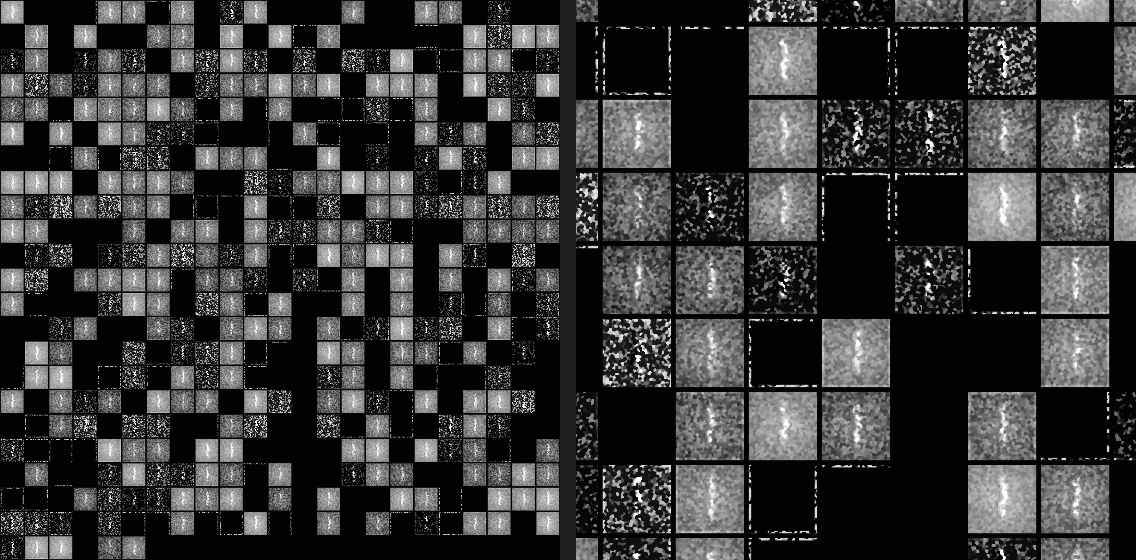
Left, the full canvas; right, a detail of the centre.
Reproduce this pattern procedurally as a Shadertoy shader.

```glsl
// A 23 by 23 sheet of small grey tiles on black: empty, speckled or softly glowing.
// A hash picks each tile's kind and tone; smooth cellular noise gives the grain,
// layered sines bend the upright central streak, and broken rims frame some tiles.

const float GRID = 23.0;         // tiles across and down
const float TILE_COUNT = 512.0;  // the last row stops early
const float GRAINS = 25.0;       // grain cells per tile
const float HALF_TILE = 0.468;
const float RIM_WIDTH = 0.034;
const float EMPTY_SHARE = 0.41;
const float SPECKLED_SHARE = 0.20;

float hash(vec2 p, float seed) {
    vec3 q = fract(vec3(p.xyx + seed * 17.31) * vec3(0.1031, 0.1030, 0.0973));
    q += dot(q, q.yzx + 33.33);
    return fract((q.x + q.y) * q.z);
}

// Cellular noise: random tones blended around jittered points
float cellularGrain(vec2 p) {
    vec2 base = floor(p);
    float total = 0.0, weights = 0.0;
    for (int y = -1; y <= 1; y++)
    for (int x = -1; x <= 1; x++) {
        vec2 c = base + vec2(x, y);
        vec2 d = c + vec2(hash(c, 1.0), hash(c, 2.0)) - p;
        float w = exp(-9.0 * dot(d, d));
        total += w * hash(c, 3.0);
        weights += w;
    }
    return total / weights;
}

// Soft upright band that wanders sideways, with faded ends
float streak(vec2 p, float offset, float width, float phase) {
    float bend = 0.018 * sin(p.y * 17.0 + phase) + 0.012 * sin(p.y * 43.0 + phase * 2.0);
    float d = (p.x - offset - bend) / width;
    float ends = smoothstep(-0.33, -0.18, p.y) * (1.0 - smoothstep(0.24, 0.36, p.y));
    return exp(-d * d) * ends;
}

// Lines along a random choice of the four sides
float rim(vec2 p, vec2 id, float sideChance, float px) {
    vec4 inset = HALF_TILE - vec4(p, -p);
    float line = 0.0;
    for (int i = 0; i < 4; i++) {
        float on = step(hash(id, 20.0 + float(i)), sideChance);
        line = max(line, on * (1.0 - smoothstep(RIM_WIDTH - px * 0.5, RIM_WIDTH + px * 0.5, inset[i])));
    }
    return line;
}

float tileMask(vec2 p, float px) {
    float d = max(abs(p.x), abs(p.y)) - HALF_TILE;
    return 1.0 - smoothstep(-px * 0.5, px * 0.5, d);
}

// Grey tile with a bright middle and fine grain
float glowingTile(vec2 p, float tone, float contrast, float grain, float phase) {
    float v = tone + 0.20 * exp(-7.0 * dot(p, p)) - 0.04;
    v += (grain - 0.5) * contrast;
    v -= 0.28 * streak(p, -0.04, 0.035, phase) * smoothstep(0.4, 0.7, grain);
    return v + 0.34 * streak(p, 0.015, 0.045, phase) * (0.35 + grain);
}

// Near-black tile with scattered light specks
float speckledTile(vec2 p, float tone, float grain, float phase) {
    float specks = smoothstep(0.62 - 0.3 * tone, 0.98, grain);
    float v = specks * (0.35 + 0.45 * tone) + 0.10 * tone;
    v *= 1.0 - 0.8 * streak(p, -0.06, 0.05, phase);
    return v + 0.95 * streak(p, 0.015, 0.05, phase) * smoothstep(0.3, 0.75, grain);
}

void mainImage(out vec4 fragColor, in vec2 fragCoord) {
    vec2 uv = fragCoord / iResolution.xy * GRID;
    float px = GRID / iResolution.y;
    vec2 id = floor(uv);
    vec2 p = fract(uv) - 0.5;

    // Per-tile variation
    float index = (GRID - 1.0 - id.y) * GRID + id.x;
    float used = step(index, TILE_COUNT - 0.5);
    float kind = hash(id, 5.0);
    float tone = hash(id, 6.0);
    float phase = 1.2 * hash(id, 7.0);
    float framed = step(0.62, hash(id, 8.0));
    float grain = cellularGrain(uv * GRAINS);

    // Tile body and its rim
    float value = 0.008;
    float rimLight = 0.85 * framed * smoothstep(0.35, 0.7, grain);
    if (kind > EMPTY_SHARE + SPECKLED_SHARE) {
        float contrast = mix(0.45, 0.16, tone);
        value = glowingTile(p, mix(0.30, 0.62, tone), contrast, grain, phase);
        rimLight = value + 0.16 * framed;
    } else if (kind > EMPTY_SHARE) {
        value = speckledTile(p, tone, grain, phase);
        rimLight = max(rimLight, 0.4 * grain);
    }
    value = mix(value, max(value, rimLight), rim(p, id, 0.55, px));

    float shade = max(0.008, value * tileMask(p, px) * used);
    fragColor = vec4(vec3(clamp(shade, 0.0, 1.0)), 1.0);
}
```
